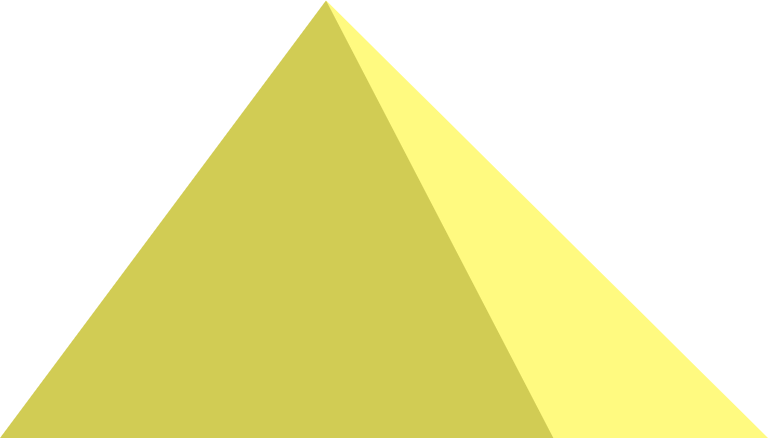
Write a WebGL 2 fragment shader that draws this background.

```glsl
#version 300 es
precision highp float;

uniform vec2 u_resolution;
out vec4 fragColor;

// Coverage of the side to the right of the line from base point to apex
float rightOf(vec2 p, vec2 base, vec2 apex) {
    vec2 along = normalize(apex - base);
    float signedDistance = dot(p - base, vec2(along.y, -along.x));
    return clamp(signedDistance * u_resolution.y + 0.5, 0.0, 1.0);
}

void main() {
    // Height runs from 0 to 1, width from 0 to the aspect ratio
    vec2 p = gl_FragCoord.xy / u_resolution.y;
    float width = u_resolution.x / u_resolution.y;
    vec2 apex = vec2(0.4245 * width, 0.999);

    // Slopes and the ridge between the two faces
    float leftSlope = rightOf(p, vec2(0.0), apex);
    float ridge = rightOf(p, vec2(0.7205 * width, 0.0), apex);
    float rightSlope = rightOf(p, vec2(width, 0.0), apex);

    // Shaded face, then lit face, then the open background
    vec3 shadedFace = vec3(0.82, 0.80, 0.33);
    vec3 litFace = vec3(1.0, 0.98, 0.50);
    vec3 background = vec3(1.0);
    vec3 color = mix(background, shadedFace, leftSlope);
    color = mix(color, litFace, ridge);
    color = mix(color, background, rightSlope);

    // Nothing rises above the apex
    float aboveApex = clamp((p.y - apex.y) * u_resolution.y + 0.5, 0.0, 1.0);
    fragColor = vec4(mix(color, background, aboveApex), 1.0);
}
```
